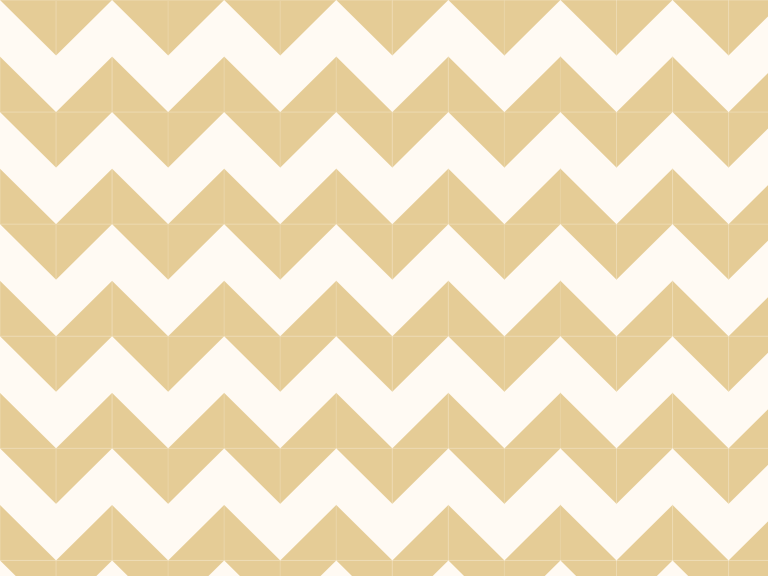
A WebGL 2 fragment shader for this pattern:

```glsl
#version 300 es
precision highp float;

uniform vec2 u_resolution;
out vec4 fragColor;

float hash(float n) {
    return fract(sin(n * 12.9898) * 43758.5453);
}

// Pixel coverage of a thin line at distance d
float hairline(float d, float halfWidth, float pixel) {
    float covered = min(d + halfWidth, 0.5 * pixel) - max(d - halfWidth, -0.5 * pixel);
    return clamp(covered / pixel, 0.0, 1.0);
}

void main() {
    const vec3 cream = vec3(1.0, 0.98, 0.953);
    const vec3 sand = vec3(0.898, 0.8, 0.588);

    // Square tiles counted from the top left corner
    float tileSize = 0.1946;
    float pixel = 1.0 / (u_resolution.y * tileSize);
    vec2 fromTop = vec2(gl_FragCoord.x, u_resolution.y - gl_FragCoord.y);
    vec2 tile = fromTop * pixel;

    // Zigzag band, its peaks on the tile sides and valleys at mid tile
    float zigzag = 1.0 - abs(2.0 * fract(tile.x) - 1.0);
    float center = 0.2525 + 0.495 * zigzag;
    float offset = abs(fract(tile.y - center + 0.5) - 0.5);
    float edge = (offset - 0.2525) * 0.71;
    float band = 1.0 - smoothstep(-0.65 * pixel, 0.65 * pixel, edge);

    // Faint seams: every half tile across, every tile down
    float column = round(tile.x * 2.0);
    float row = round(tile.y);
    float across = hairline(tile.x - column * 0.5, 0.0045, pixel);
    float down = hairline(tile.y - row, 0.0045, pixel);
    float seam = max(across * mix(0.12, 0.35, hash(column + 3.0)),
                     down * mix(0.2, 0.38, hash(row + 41.0)));

    vec3 color = mix(mix(sand, cream, seam), cream, band);
    fragColor = vec4(color, 1.0);
}
```
